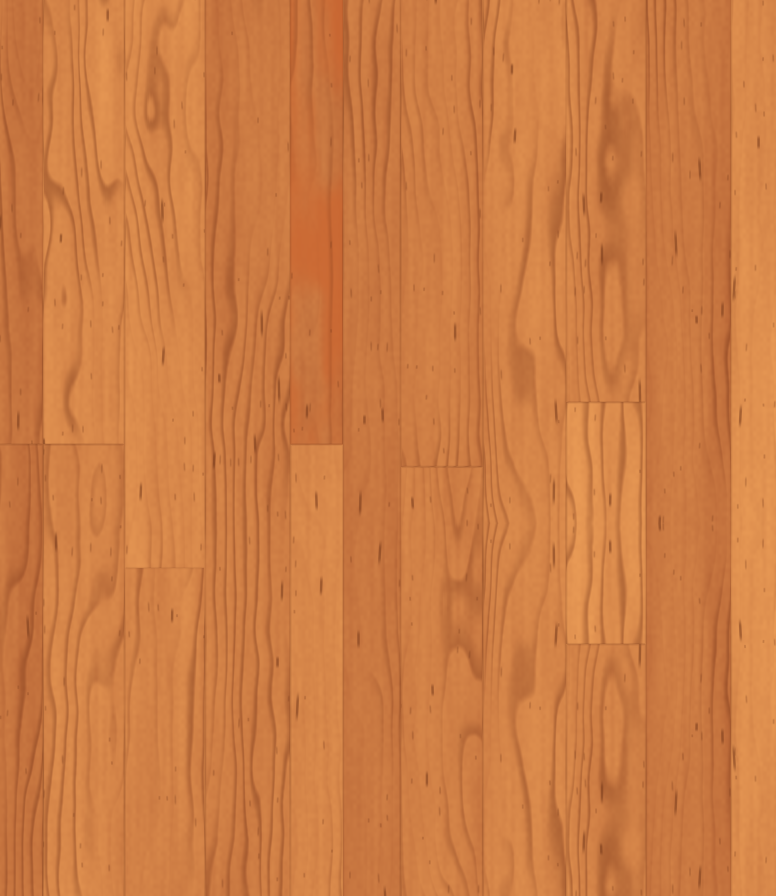
Write a WebGL 2 fragment shader that draws this texture.

```glsl
#version 300 es
precision highp float;
// Strip wood floor: eleven upright boards of uneven width, cut by a few butt joints.
// Each piece takes its own tone and seed; the growth rings are contour lines of a
// stretched noise field, with fibres, flecks and faint seams laid over them.

#define RING_DENSITY 62.0    // growth rings per canvas height, measured across
#define RING_WARP 6.5        // how far the rings bend into arches
#define RING_SHADE 0.30      // tone lost towards the end of each ring
#define LINE_DEPTH 0.30      // strength of the thin ring lines
#define FLECK_DEPTH 0.55     // strength of the dark flecks
#define SEAM_WIDTH 0.0011    // half width of the gaps between boards
#define SEAM_DEPTH 0.20      // darkness of the gaps
#define MIRROR_Y 0.416       // height at which the right boards reflect
#define FIRST_MIRRORED 7     // first board that reflects

uniform vec2 u_resolution;
out vec4 outColor;

const vec3 DARK_WOOD = vec3(0.71, 0.385, 0.205);
const vec3 LIGHT_WOOD = vec3(0.89, 0.58, 0.32);
const vec3 RED_WOOD = vec3(0.80, 0.40, 0.19);
const vec3 DEEP_GRAIN = vec3(0.46, 0.22, 0.10);

// Per board: left edge, joint height (-1 for none), tone above, tone below.
const int BOARD_COUNT = 11;
const vec4 BOARDS[BOARD_COUNT] = vec4[BOARD_COUNT](
  vec4(-0.043, 0.504, 0.42, 0.38), vec4(0.048, 0.504, 0.80, 0.75),
  vec4(0.139, 0.366, 0.85, 0.65), vec4(0.229, -1.0, 0.50, 0.50),
  vec4(0.324, 0.504, 0.36, 0.80), vec4(0.383, -1.0, 0.49, 0.49),
  vec4(0.447, 0.479, 0.55, 0.61), vec4(0.539, -1.0, 0.67, 0.67),
  vec4(0.632, 0.135, 0.70, 0.92), vec4(0.721, -1.0, 0.38, 0.38),
  vec4(0.816, -1.0, 0.85, 0.85));

float hash(vec2 cell) {
  vec3 h = fract(cell.xyx * 0.1031);
  h += dot(h, h.yzx + 33.33);
  return fract((h.x + h.y) * h.z);
}

float noise(vec2 p) {
  vec2 cell = floor(p), f = fract(p);
  f = f * f * (3.0 - 2.0 * f);
  vec2 e = vec2(0.0, 1.0);
  return mix(mix(hash(cell), hash(cell + e.yx), f.x),
             mix(hash(cell + e.xy), hash(cell + e.yy), f.x), f.y);
}

float fbm(vec2 p) {
  return 0.62 * noise(p) + 0.26 * noise(p * 2.1 + 7.3) + 0.12 * noise(p * 4.3 + 3.1);
}

// Short upright strokes, one at most in each cell of a grid.
float flecks(vec2 p, vec2 density, float chance, float halfWidth, float pixel) {
  vec2 cell = floor(p * density);
  vec2 centre = 0.3 + 0.4 * vec2(hash(cell + 5.7), hash(cell + 11.3));
  vec2 d = (fract(p * density) - centre) / density;
  float halfLength = mix(0.08, 0.26, hash(cell + 23.9)) / density.y;
  d.x += d.y * 0.12 * (hash(cell + 31.1) - 0.5);
  float taper = 1.0 - smoothstep(0.3, 1.0, abs(d.y) / halfLength);
  float stroke = 1.0 - smoothstep(halfWidth - pixel * 0.5, halfWidth + pixel, abs(d.x));
  return stroke * taper * step(hash(cell), chance);
}

void main() {
  float pixel = 1.0 / u_resolution.y;
  vec2 p = gl_FragCoord.xy * pixel;

  // Find the board and the piece of it on this side of the joint.
  int id = 0;
  for (int i = 1; i < BOARD_COUNT; i++) if (p.x >= BOARDS[i].x) id = i;
  vec4 board = BOARDS[id];
  float along = id >= FIRST_MIRRORED ? abs(p.y - MIRROR_Y) : p.y;
  float above = smoothstep(-pixel, pixel, along - board.y);
  float side = step(board.y, along);
  float seed = hash(vec2(float(id) * 3.7 + 1.3, side * 9.1 + 4.7));
  vec2 local = vec2(p.x - board.x, along);
  vec2 q = local + seed * vec2(19.0, 37.0);

  // Growth rings: slow darkening, then a sharp line at each contour.
  float bend = RING_WARP * mix(0.65, 1.3, fract(seed * 7.31));
  float field = local.x * RING_DENSITY + bend * fbm(q * vec2(13.0, 2.4))
              + 0.35 * noise(q * vec2(45.0, 26.0));
  float soft = min(fwidth(field), 0.35);
  float ring = fract(field);
  float fall = 1.0 - smoothstep(0.90 - soft, 1.0, ring);
  float shade = ring * ring * ring * fall;
  float line = smoothstep(0.62 - soft, 0.88 - 0.5 * soft, ring) * fall;
  float strength = smoothstep(0.2, 0.8, noise(q * vec2(24.0, 4.5) + 8.0));

  // Tone: piece, broad streaks, blotches, fibres and fine speckle.
  float tone = mix(board.w, board.z, above);
  tone += 0.28 * (noise(q * vec2(34.0, 1.6)) - 0.5);
  tone += 0.20 * (fbm(q * vec2(11.0, 5.0) + 4.0) - 0.5);
  tone += 0.16 * (noise(q * vec2(210.0, 11.0)) - 0.5);
  tone += 0.12 * (noise(p * vec2(260.0, 190.0)) - 0.5);
  tone -= RING_SHADE * shade * (0.4 + strength);
  vec3 color = mix(DARK_WOOD, LIGHT_WOOD, clamp(tone, -0.2, 1.1));

  // The upper piece of the fifth board has reddish blotches.
  float red = id == 4 ? above : 0.0;
  color = mix(color, RED_WOOD, red * smoothstep(0.25, 0.7, fbm(q * vec2(28.0, 9.0))) * 0.75);

  // Ring lines and flecks.
  color = mix(color, DEEP_GRAIN, LINE_DEPTH * line * strength);
  float marks = flecks(q, vec2(42.0, 13.0), 0.10, 0.0011, pixel);
  marks = max(marks, 0.5 * flecks(q + 3.0, vec2(95.0, 34.0), 0.13, 0.0007, pixel));
  color = mix(color, DEEP_GRAIN, FLECK_DEPTH * marks);

  // Seams along the boards and across the joints.
  float right = id < BOARD_COUNT - 1 ? BOARDS[id + 1].x : board.x + 0.091;
  float gap = min(min(local.x, right - p.x), abs(along - board.y));
  float seam = 1.0 - smoothstep(0.0, SEAM_WIDTH + pixel, gap);
  color = mix(color, DEEP_GRAIN, SEAM_DEPTH * seam * (0.5 + noise(p * 14.0)));

  outColor = vec4(color, 1.0);
}
```
